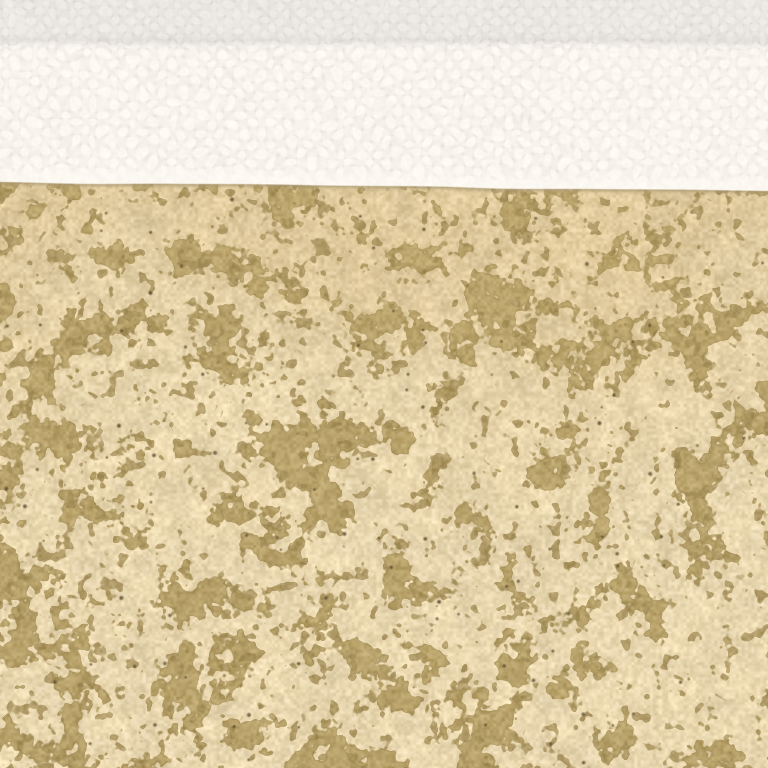
This texture is drawn by a Shadertoy shader. Its source:

```glsl
// Speckled golden paper under a strip of pale woven cloth.
// Layered value noise is thresholded into ragged flakes with darker rims;
// the cloth is a jittered over-under wave, and fine grain covers both.

const vec3 PAPER_LIGHT = vec3(0.915, 0.845, 0.69);
const vec3 PAPER_WARM = vec3(0.865, 0.775, 0.59);
const vec3 FLAKE_GOLD = vec3(0.755, 0.665, 0.435);
const vec3 FLAKE_OLIVE = vec3(0.64, 0.555, 0.345);
const vec3 FLECK_DARK = vec3(0.33, 0.27, 0.16);
const vec3 CLOTH_WHITE = vec3(0.99, 0.975, 0.95);
const vec3 CLOTH_SHADE = vec3(0.89, 0.87, 0.84);
const vec3 CLOTH_GREY = vec3(0.925, 0.912, 0.895);
const vec3 EDGE_SHADOW = vec3(0.66, 0.59, 0.44);

float hash(vec2 p) {
    vec3 q = fract(vec3(p.xyx) * 0.1031);
    q += dot(q, q.yzx + 33.33);
    return fract((q.x + q.y) * q.z);
}

float noise(vec2 p) {
    vec2 cell = floor(p);
    vec2 f = fract(p);
    f = f * f * (3.0 - 2.0 * f);
    float low = mix(hash(cell), hash(cell + vec2(1, 0)), f.x);
    float high = mix(hash(cell + vec2(0, 1)), hash(cell + vec2(1, 1)), f.x);
    return mix(low, high, f.y);
}

// Octaves of rotated noise, normalised to the range 0..1.
float layeredNoise(vec2 p, int octaves, float gain) {
    const mat2 TURN = mat2(0.8, 0.6, -0.6, 0.8);
    float sum = 0.0, total = 0.0, weight = 1.0;
    for (int i = 0; i < octaves; i++) {
        sum += weight * noise(p);
        total += weight;
        weight *= gain;
        p = TURN * p * 2.1 + 17.3;
    }
    return sum / total;
}

// Round dots, at most one per grid cell, present with the given chance.
float scatterDots(vec2 p, float chance, float radius, float blur) {
    vec2 cell = floor(p);
    vec2 centre = 0.3 + 0.4 * vec2(hash(cell + 5.1), hash(cell + 9.7));
    float size = radius * (0.6 + 0.6 * hash(cell + 2.9));
    float dot1 = 1.0 - smoothstep(size - blur, size + blur, length(fract(p) - centre));
    return dot1 * step(hash(cell + 21.0), chance);
}

// Over-under thread pattern, 0 in the gaps and 1 on the raised threads.
float weave(vec2 p, float threads) {
    vec2 jitter = vec2(noise(p * 55.0), noise(p * 55.0 + 40.0)) - 0.5;
    vec2 a = 3.14159 * (p * threads + 0.9 * jitter);
    float knots = 0.5 + 0.5 * sin(a.x) * sin(a.y);
    float gaps = abs(sin(a.x)) * 0.5 + abs(sin(a.y)) * 0.5;
    return 0.55 * knots + 0.45 * gaps;
}

vec3 clothColour(vec2 p, float edgeHeight) {
    float band = smoothstep(0.936, 0.952, p.y + 0.006 * noise(p * 12.0));
    float raised = weave(p, mix(78.0, 92.0, step(0.5, band)));
    float shade = (1.0 - smoothstep(0.15, 0.65, raised)) * (0.45 + 0.6 * noise(p * 90.0));
    float hem = 1.0 - smoothstep(0.008, 0.022, p.y - edgeHeight);
    vec3 ground = mix(CLOTH_WHITE, CLOTH_GREY, band * 0.85);
    vec3 colour = mix(ground, CLOTH_SHADE - 0.05 * band, shade * (1.0 - 0.85 * hem));
    float seam = exp(-pow((p.y - 0.948) / 0.005, 2.0));
    return colour - 0.03 * seam;
}

vec3 paperColour(vec2 p, float pixel) {
    // Ground, warmer toward the top
    float warmth = smoothstep(0.35, 0.78, p.y + 0.25 * (noise(p * 6.0) - 0.5));
    vec3 colour = mix(PAPER_LIGHT, PAPER_WARM, 0.75 * warmth);
    colour *= 0.965 + 0.07 * noise(p * 38.0 + 70.0);

    // Large ragged flakes with darker rims
    float clumps = layeredNoise(p * 21.0 + 3.0, 4, 0.68);
    float flake = smoothstep(0.555, 0.595, clumps);
    float rim = 1.0 - smoothstep(0.575, 0.67, clumps);
    float depth = 0.2 + 0.4 * rim + 0.3 * (1.0 - warmth) * noise(p * 70.0);
    colour = mix(colour, mix(FLAKE_GOLD, FLAKE_OLIVE, depth), flake * 0.94);

    // Small crumbs between the flakes
    float crumbs = layeredNoise(p * 76.0 + 31.0, 2, 0.5);
    float crumb = smoothstep(0.67, 0.75, crumbs + 0.12 * (clumps - 0.5));
    colour = mix(colour, FLAKE_OLIVE, crumb * 0.8);

    // Sparse dark flecks
    float fleck = scatterDots(p * 48.0, 0.05, 0.1, 0.06 + 24.0 * pixel);
    return mix(colour, FLECK_DARK, fleck * 0.75);
}

void mainImage(out vec4 fragColor, in vec2 fragCoord) {
    float pixel = 1.0 / iResolution.y;
    vec2 p = fragCoord * pixel;

    // Slightly slanting border between paper and cloth
    float edgeHeight = 0.763 - 0.012 * p.x + 0.003 * (noise(vec2(p.x * 9.0, 4.0)) - 0.5);
    float above = p.y - edgeHeight;
    float cloth = smoothstep(-pixel, pixel, above);

    // Fine grain, stronger on the paper
    float grain = noise(p * 250.0) + 0.7 * noise(p * 150.0 + 11.0) - 0.85;
    vec3 paper = paperColour(p, pixel) + 0.095 * grain * vec3(0.95, 1.0, 1.1);
    paper = mix(paper, EDGE_SHADOW, 0.7 * exp(-pow(above / 0.004, 2.0)));
    vec3 fabric = clothColour(p, edgeHeight) + 0.022 * grain;

    fragColor = vec4(clamp(mix(paper, fabric, cloth), 0.0, 1.0), 1.0);
}
```
